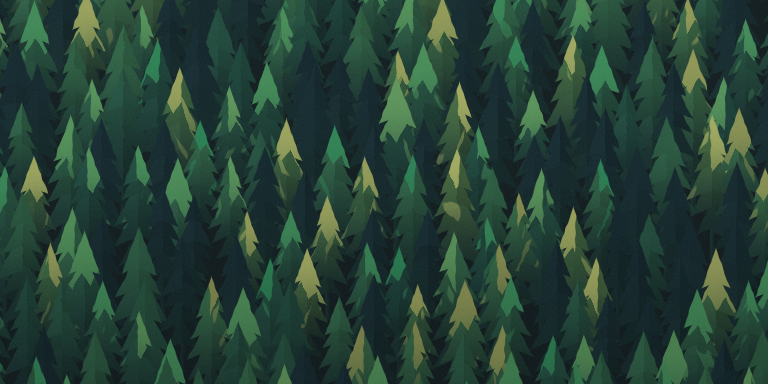
Reproduce this pattern procedurally as a Shadertoy shader.

```glsl
const float COLUMN_GAP = 0.118;
const float ROW_GAP = 0.108;
const int TIERS = 5;
const float TIP_HEIGHT = 0.105;
const float TIER_STEP = 0.056;
const float TIER_SLOPE = 0.52;
const float DROOP = 0.4;
const float TREE_HEIGHT = 0.42;
const float DARK_SHARE = 0.27;
const float YELLOW_SHARE = 0.17;
const float GREEN_SHARE = 0.34;
const float GRAIN = 0.018;

const vec3 GAP = vec3(0.085, 0.125, 0.135);
const vec3 SHADE = vec3(0.09, 0.165, 0.165);
const vec3 NAVY = vec3(0.09, 0.165, 0.185);
const vec3 TEAL = vec3(0.12, 0.265, 0.23);
const vec3 GREEN = vec3(0.19, 0.37, 0.26);
const vec3 OLIVE = vec3(0.25, 0.37, 0.23);
const vec3 EMERALD = vec3(0.17, 0.49, 0.33);
const vec3 LEAF = vec3(0.37, 0.57, 0.35);
const vec3 STRAW = vec3(0.59, 0.62, 0.36);

float hash(vec2 p) {
    vec3 q = fract(vec3(p.xyx) * 0.1031);
    q += dot(q, q.yzx + 33.33);
    return fract((q.x + q.y) * q.z);
}

vec2 gradient(vec2 cell) {
    float angle = 6.2832 * hash(cell);
    return vec2(cos(angle), sin(angle));
}

float gradientNoise(vec2 p) {
    vec2 i = floor(p), f = p - i;
    vec2 u = f * f * f * (f * (f * 6.0 - 15.0) + 10.0);
    vec2 e = vec2(1.0, 0.0);
    float low = mix(dot(gradient(i), f), dot(gradient(i + e), f - e), u.x);
    float high = mix(dot(gradient(i + e.yx), f - e.yx), dot(gradient(i + 1.0), f - 1.0), u.x);
    return mix(low, high, u.y);
}

float cover(float dist, float pixel) {
    return smoothstep(-0.7 * pixel, 0.7 * pixel, dist);
}

// Distance inside one drooping tier; q.y runs down from the tip
float tierDistance(vec2 q, float k, float jitter) {
    float reach = (0.038 + 0.025 * sin(0.65 * k)) * (0.85 + 0.3 * jitter);
    float base = TIP_HEIGHT + TIER_STEP * k + 0.024 * (jitter - 0.5);
    float slope = k < 0.5 ? reach / base : TIER_SLOPE;
    float wall = 0.9 * (reach - slope * (base - q.y) - abs(q.x));
    float hem = base + DROOP * (abs(q.x) - reach) - q.y;
    return min(wall, hem);
}

void paintTree(inout vec3 color, vec2 p, vec2 cell) {
    vec2 seed = cell + 71.0;
    float rx = hash(seed), ry = hash(seed + 17.3), rs = hash(seed + 31.7);
    float kind = hash(seed + 47.1), tone = hash(seed + 59.9), cut = hash(seed + 83.3);
    vec2 tip = vec2(cell.x + 0.5 + 0.5 * mod(cell.y, 2.0) + 0.6 * (rx - 0.5), cell.y + 0.8 * ry);
    tip *= vec2(COLUMN_GAP, ROW_GAP);
    float scale = mix(0.82, 1.2, rs);
    vec2 q = vec2(p.x - tip.x, tip.y - p.y) / scale;
    if (q.y < -0.01 || q.y > TREE_HEIGHT || abs(q.x) > 0.085) return;
    float pixel = 1.0 / (iResolution.y * scale);
    q.x += 0.004 * gradientNoise(q * 45.0 + seed * 5.7) * smoothstep(0.0, 0.05, q.y);
    float side = q.x < 0.0 ? 0.0 : 1.0;

    // Silhouette, upper tiers laid over lower ones
    float shape = -1.0, facet = 0.0;
    for (int i = TIERS - 1; i >= 0; i--) {
        float k = float(i);
        float jitter = hash(seed * 3.0 + vec2(k * 7.0, side * 13.0));
        float d = tierDistance(q, k, jitter);
        shape = max(shape, d);
        facet = mix(facet, jitter - 0.5, cover(d, pixel));
    }
    float trunk = min(0.006 - abs(q.x), 0.39 - q.y);
    shape = max(shape, min(trunk, q.y - 0.2));

    // Body colour and light accent by kind of tree
    bool yellow = kind < YELLOW_SHARE;
    bool bright = !yellow && kind < YELLOW_SHARE + GREEN_SHARE;
    bool dark = kind > 1.0 - DARK_SHARE;
    vec3 body = dark ? NAVY : mix(TEAL, GREEN, tone);
    if (yellow) body = mix(GREEN, OLIVE, tone);
    vec3 accent = yellow ? STRAW * mix(0.85, 1.05, tone) : mix(EMERALD, LEAF, cut);
    vec3 tree = mix(body, SHADE, 0.92 * smoothstep(0.04, 0.31, q.y));
    tree *= 1.0 + 0.14 * facet + 0.05 * (1.0 - 2.0 * side);

    // Jagged lit cap, sometimes on one side only, and slivers below it
    if (yellow || bright) {
        float zigzag = abs(fract(q.x * 24.0 + cut) - 0.5) * 0.07;
        float cap = mix(0.06, 0.115, cut) + zigzag + (tone - 0.5) * 1.4 * q.x - q.y;
        float facing = rs < 0.5 ? 1.0 : -1.0;
        if (rx > 0.4) cap = min(cap, facing * q.x + 0.004 + 0.12 * max(0.05 - q.y, 0.0));
        float patches = gradientNoise(vec2(q.x + 0.35 * q.y * facing, q.y) * vec2(42.0, 13.0) + seed * 9.1);
        float sliver = min((patches - 0.34) / 30.0, 0.23 - q.y);
        float fade = 1.0 - 0.55 * smoothstep(0.03, 0.22, q.y);
        tree = mix(tree, accent, fade * max(cover(cap, pixel), 0.75 * cover(sliver, pixel)));
    }
    color = mix(color, tree, cover(shape, pixel));
}

void mainImage(out vec4 fragColor, in vec2 fragCoord) {
    vec2 p = fragCoord / iResolution.y;
    vec3 color = GAP;

    // Rows from far (top) to near (bottom)
    float row = floor(p.y / ROW_GAP);
    for (float r = 5.0; r >= -1.0; r--) {
        float y = row + r;
        float column = floor(p.x / COLUMN_GAP - 0.5 * mod(y, 2.0));
        for (float c = -1.0; c <= 1.0; c++) paintTree(color, p, vec2(column + c, y));
    }

    // Dimmer ground and paper grain
    color *= mix(0.88, 1.04, smoothstep(0.0, 0.7, p.y));
    color += GRAIN * gradientNoise(p * 190.0);
    fragColor = vec4(color, 1.0);
}
```
